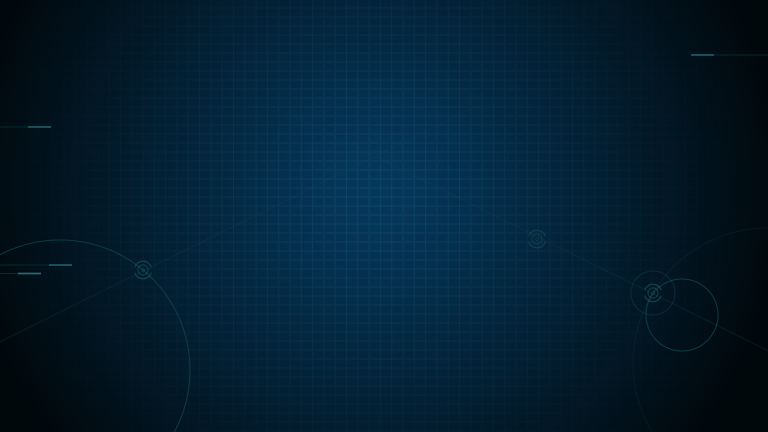
A Shadertoy shader for this background:

```glsl
// Dark blue blueprint backdrop: a soft glow, a fine grid, crossing lines, rings and ticks.

// Layout unit: the canvas is HEIGHT units tall, origin at the lower left
const float HEIGHT = 432.0;

// Background glow
const vec2  GLOW_CENTER = vec2(375.0, 242.0);
const float GLOW_RADIUS = 450.0;
const float GLOW_SOFTNESS = 40.0;
const vec3  GLOW_COLOR = vec3(0.022, 0.235, 0.390);
const vec3  EDGE_COLOR = vec3(0.000, 0.010, 0.012);
const vec3  FLOOR_COLOR = vec3(0.000, 0.030, 0.044);

// Grid
const vec2  GRID_CELL = vec2(11.3, 9.0);
const vec2  GRID_ORIGIN = vec2(290.0, 280.0);
const vec3  GRID_COLOR = vec3(0.025, 0.060, 0.055);
const float GRID_FADE = 430.0;

// Line work
const vec2  CROSSING = vec2(375.0, 275.5);
const float DIAGONAL_SLOPE = 0.494;
const float DIAGONAL_FADE = 160.0;
const vec3  LINE_COLOR = vec3(0.07, 0.27, 0.30);
const vec3  TICK_COLOR = vec3(0.15, 0.43, 0.46);
const float THIN = 1.0;
const float TICK_LENGTH = 23.0;

// Rings: center x, center y, radius, strength
const vec4 RINGS[4] = vec4[4](
    vec4(60.0, 62.0, 130.0, 0.75), vec4(768.0, 69.0, 135.0, 0.22),
    vec4(682.0, 117.0, 36.0, 0.80), vec4(653.0, 139.0, 22.0, 0.45));

// Nodes: center x, center y, strength
const vec3 NODES[3] = vec3[3](
    vec3(143.0, 162.0, 1.0), vec3(537.0, 193.0, 0.85), vec3(653.0, 139.0, 1.0));

// Ticks: start x, y, x of the canvas side its thin lead runs to
const vec3 TICKS[4] = vec3[4](
    vec3(691.0, 377.0, 768.0), vec3(28.0, 305.0, 0.0),
    vec3(49.0, 167.0, 0.0), vec3(18.0, 158.5, 0.0));

float pixel; // size of one pixel in layout units

// Antialiased stroke that keeps its total light when thinner than a pixel
float stroke(float dist, float width) {
    float reach = max(width, pixel);
    return width / reach * clamp(1.0 - abs(dist) / reach, 0.0, 1.0);
}

// Horizontal bar between two x positions
float bar(vec2 p, float x0, float x1, float y, float width) {
    float inside = min(p.x - min(x0, x1), max(x0, x1) - p.x);
    return stroke(p.y - y, width) * clamp(0.5 + inside / pixel, 0.0, 1.0);
}

vec3 background(vec2 p) {
    float r = length(vec3(p - GLOW_CENTER, GLOW_SOFTNESS));
    vec3 glow = mix(GLOW_COLOR, EDGE_COLOR, min(r / GLOW_RADIUS, 1.0));
    return max(glow, FLOOR_COLOR);
}

float grid(vec2 p) {
    vec2 d = (fract((p - GRID_ORIGIN) / GRID_CELL + 0.5) - 0.5) * GRID_CELL;
    float fade = 1.0 - smoothstep(0.0, GRID_FADE, length(p - GLOW_CENTER));
    return max(stroke(d.x, THIN), stroke(d.y, THIN)) * fade;
}

// Two lines that cross, fading out above the crossing
float diagonals(vec2 p) {
    vec2 q = p - CROSSING;
    float dist = (abs(q.y) - DIAGONAL_SLOPE * abs(q.x)) / length(vec2(1.0, DIAGONAL_SLOPE));
    float fade = q.y > 0.0 ? 1.0 - smoothstep(0.0, DIAGONAL_FADE, abs(q.x)) : 1.0;
    return stroke(dist, THIN) * fade;
}

// Target mark: an outer ring open at its sides, an inner ring and a core
float node(vec2 q) {
    float r = length(q);
    float opening = smoothstep(0.2, 0.45, abs(q.y) / max(r, 0.001));
    return stroke(r - 8.7, 1.2) * opening + 0.8 * stroke(r - 5.0, 1.1)
         + 0.5 * stroke(r - 1.5, 1.0);
}

void mainImage(out vec4 fragColor, in vec2 fragCoord) {
    pixel = HEIGHT / iResolution.y;
    vec2 p = fragCoord * pixel;

    vec3 color = background(p) + GRID_COLOR * grid(p);

    // Thin line work
    float lines = 0.28 * diagonals(p);
    for (int i = 0; i < 4; i++)
        lines += RINGS[i].w * stroke(length(p - RINGS[i].xy) - RINGS[i].z, THIN);
    for (int i = 0; i < 3; i++)
        lines += NODES[i].z * node(p - NODES[i].xy);

    // Bright ticks with faint leads to the canvas sides
    float ticks = 0.0;
    for (int i = 0; i < 4; i++) {
        vec3 t = TICKS[i];
        float end = t.x + TICK_LENGTH;
        ticks += bar(p, t.x, end, t.y, 1.5);
        lines += 0.5 * bar(p, t.z > end ? end : t.x, t.z, t.y, THIN);
    }

    color = mix(color, max(color, LINE_COLOR), min(lines, 1.0));
    color = mix(color, TICK_COLOR, min(ticks, 1.0));
    fragColor = vec4(color, 1.0);
}
```
